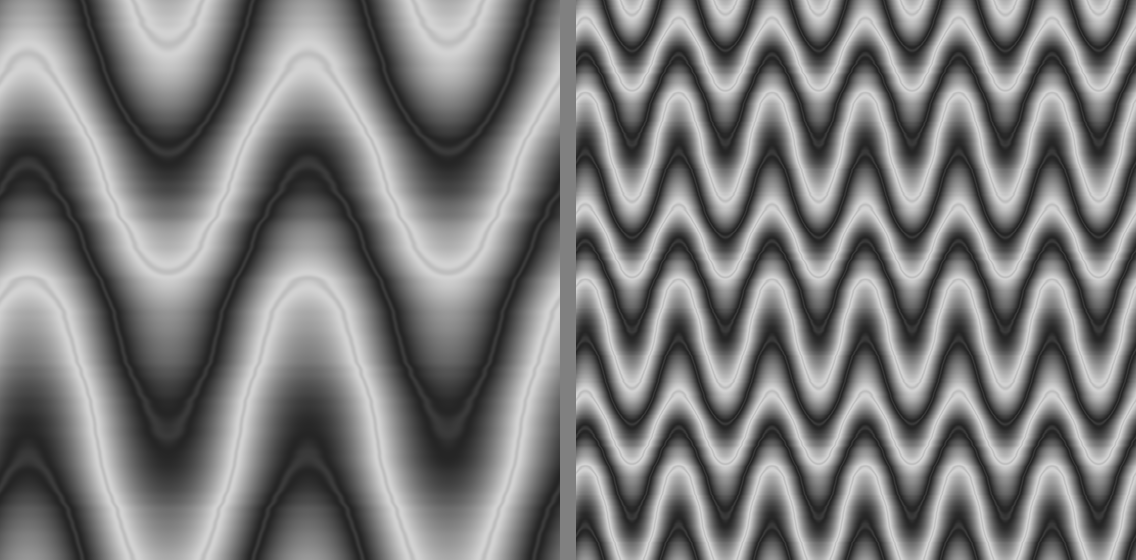
Left, the tile; right, the same tile 3 across and 3 down.
Give the GLSL for this pattern, as a WebGL 2 fragment shader.

```glsl
#version 300 es
precision highp float;

uniform vec2 u_resolution;
out vec4 fragColor;

const float TAU = 6.2831853;

// Wave layout, in repeats and fractions of the canvas
const float WAVES_ACROSS = 2.0;
const float BANDS_DOWN = 2.0;
const float CREST_X = 0.05;
const float WAVE_SWING = 0.48;   // in band cycles
const float BAND_OFFSET = -0.58;

// Slow stretching of the bands down the canvas
const float STRETCH = 0.10;
const float STRETCH_CENTER = 0.55;

// Horizontal streaks
const int STREAK_OCTAVES = 4;
const float STREAK_ROWS = 11.0;
const float STREAK_AMOUNT = 0.034;
const float STREAK_GAIN = 0.6;
const float DRIFT_COLUMNS = 3.0;
const float DRIFT_SHARE = 0.2;

// Tone profile
const float TONE_MID = 0.485;
const float TONE_RANGE = 0.42;
const float TIP_SOFTNESS = 0.998;
const float LINE_DEPTH = 0.17;
const float LINE_WIDTH = 0.025;  // in band cycles

float hash(vec2 p) {
    return fract(sin(dot(p, vec2(127.1, 311.7))) * 43758.5453);
}

// Value noise in -1..1 that wraps after the given number of cells
float wrappedNoise(vec2 uv, vec2 cells, float seed) {
    vec2 p = uv * cells;
    vec2 cell = floor(p);
    vec2 f = fract(p);
    vec2 blend = f * f * (3.0 - 2.0 * f);
    vec2 lo = mod(cell, cells) + seed;
    vec2 hi = mod(cell + 1.0, cells) + seed;
    float bottom = mix(hash(lo), hash(vec2(hi.x, lo.y)), blend.x);
    float top = mix(hash(vec2(lo.x, hi.y)), hash(hi), blend.x);
    return 2.0 * mix(bottom, top, blend.y) - 1.0;
}

// Row noise shared by all waves, with a little drift along x
float streaks(vec2 uv) {
    float sum = 0.0;
    float amount = STREAK_AMOUNT;
    float rows = STREAK_ROWS;
    for (int i = 0; i < STREAK_OCTAVES; i++) {
        float seed = 17.0 * float(i + 1);
        float shared_ = wrappedNoise(uv, vec2(1.0, rows), seed);
        float drift = wrappedNoise(uv, vec2(DRIFT_COLUMNS, rows), seed + 5.0);
        sum += amount * mix(shared_, drift, DRIFT_SHARE);
        amount *= STREAK_GAIN;
        rows *= 2.0;
    }
    return sum;
}

// Triangle wave of grey with a thin fold line along each extreme
float bandTone(float phase) {
    float ramp = asin(TIP_SOFTNESS * cos(TAU * phase)) * 4.0 / TAU;
    float toExtreme = 0.25 * (1.0 - abs(ramp)) / LINE_WIDTH;
    float fold = LINE_DEPTH * exp(-toExtreme * toExtreme);
    return TONE_MID + TONE_RANGE * ramp - sign(ramp) * fold;
}

void main() {
    vec2 uv = gl_FragCoord.xy / u_resolution;
    float down = 1.0 - uv.y;

    float wave = WAVE_SWING * cos(TAU * WAVES_ACROSS * (uv.x - CREST_X));
    float stretch = STRETCH * cos(TAU * (down - STRETCH_CENTER));
    float phase = BANDS_DOWN * down + BAND_OFFSET + stretch + wave + streaks(uv);

    fragColor = vec4(vec3(bandTone(phase)), 1.0);
}
```
